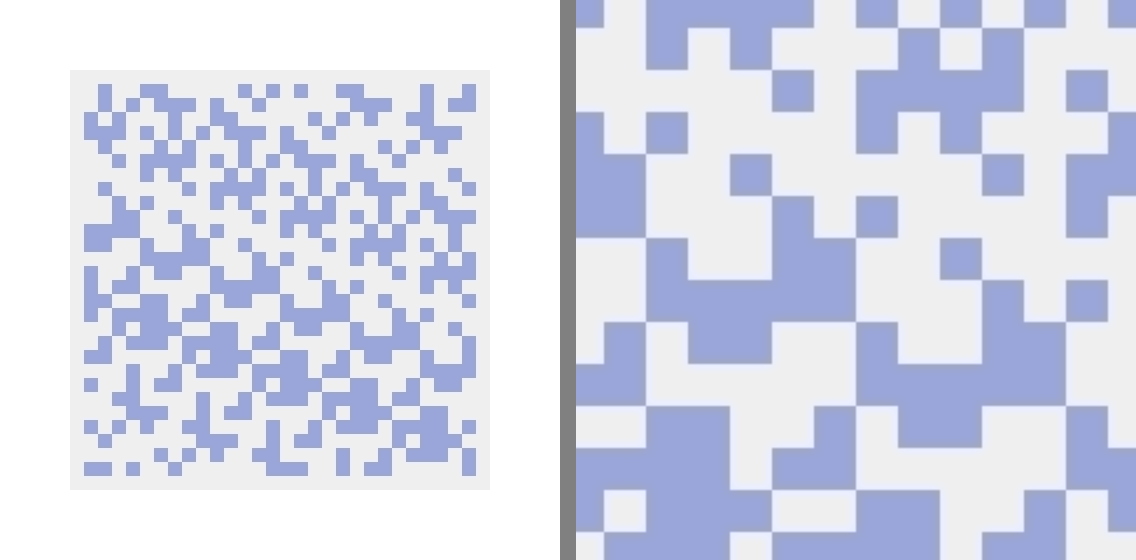
Left, the full canvas; right, a detail of the centre.
This pattern is drawn by a three.js fragment shader. Its source:

```glsl
// A pale square panel on white, holding a 28 by 28 grid of blue cells.
// A scrambled bit string runs down each column and repeats, so its motifs step
// diagonally; brightness edges are crisp while the tint bleeds softly across them.

varying vec2 vUv;

const vec3 PAPER = vec3(1.0);
const vec3 PANEL = vec3(0.938, 0.938, 0.938);
const vec3 INK = vec3(0.602, 0.650, 0.850);
const vec3 LUMA = vec3(0.299, 0.587, 0.114);

const float PANEL_HALF = 0.375;  // half side of the panel
const float CELL = 0.025;        // side of one cell
const float GRID = 28.0;         // cells per side
const float PRIME = 71.0;        // the bit string is two blocks this long
const float ON_COUNT = 30.5;     // bits set in each block, about 43 percent
const float CRISP = 0.04;        // half width of brightness edges, in cells
const float BLEED = 0.30;        // half width of tint edges, in cells
const float RIM = 0.0009;        // half width of the panel edge

// Exact remainder for whole numbers held as floats.
float wrap(float n, float m) {
  return n - m * floor((n + 0.5) / m);
}

// Cubing modulo this prime is a permutation, so the share of set bits is fixed.
float scramble(float v, float factor, float offset) {
  float cube = wrap(wrap(v * v, PRIME) * v, PRIME);
  return wrap(cube * factor + offset, PRIME);
}

float bitAt(float index) {
  float k = wrap(index, 2.0 * PRIME);
  float block = floor((k + 0.5) / PRIME);
  float v = scramble(wrap(k + 5.0, PRIME), 29.0, 17.0 + 20.0 * block);
  v = scramble(v, 43.0, 8.0 + 31.0 * block);
  v = scramble(v, 19.0, 52.0);
  return step(v, ON_COUNT);
}

// Reads the string column by column from the top left; empty off the grid.
float cellState(vec2 cell) {
  vec2 inside = step(vec2(-0.5), cell) * step(cell, vec2(GRID - 0.5));
  return inside.x * inside.y * bitAt(cell.x * GRID + cell.y);
}

// Ink coverage, blending the four nearest cells over the given edge width.
float coverage(vec2 p, float halfWidth) {
  vec2 base = floor(p - 0.5);
  vec2 f = smoothstep(0.5 - halfWidth, 0.5 + halfWidth, fract(p - 0.5));
  float top = mix(cellState(base), cellState(base + vec2(1.0, 0.0)), f.x);
  float bottom = mix(cellState(base + vec2(0.0, 1.0)), cellState(base + 1.0), f.x);
  return mix(top, bottom, f.y);
}

void main() {
  vec2 centered = vUv - 0.5;

  // Grid position in cells, with rows counted downwards.
  vec2 p = vec2(centered.x, -centered.y) / CELL + 0.5 * GRID;

  // Brightness follows the crisp edge, tint the soft one.
  vec3 change = INK - PANEL;
  vec3 brightness = vec3(dot(change, LUMA));
  vec3 tint = change - brightness;
  vec3 color = PANEL + brightness * coverage(p, CRISP) + tint * coverage(p, BLEED);

  // Cut the panel out of the paper.
  float edge = max(abs(centered.x), abs(centered.y)) - PANEL_HALF;
  color = mix(color, PAPER, smoothstep(-RIM, RIM, edge));

  gl_FragColor = vec4(clamp(color, 0.0, 1.0), 1.0);
}
```
